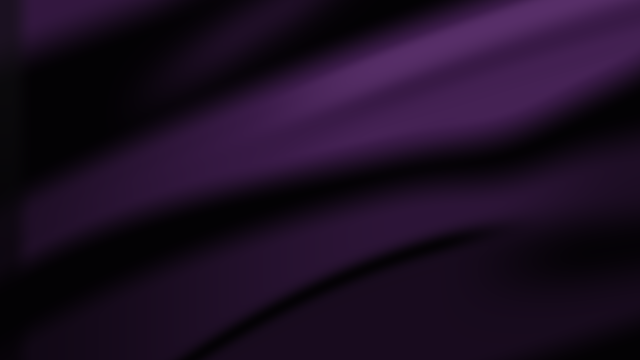
A WebGL 2 fragment shader for this background:

```glsl
#version 300 es
precision highp float;

uniform vec2 u_resolution;
out vec4 outColor;

const vec3 SHADOW = vec3(0.012, 0.006, 0.016);
const vec3 VIOLET = vec3(0.81, 0.37, 1.0);
const vec3 SHEEN = vec3(0.045, 0.045, 0.04);
const vec3 EDGE_GRAY = vec3(0.03, 0.032, 0.032);

// Soft step centred on zero
float softEdge(float d, float softness) {
    return smoothstep(-softness, softness, d);
}

// Bell-shaped crest centred on zero
float ridge(float d, float width) {
    float t = d / width;
    return exp(-t * t);
}

// Height of a fold line, k holds coefficients from constant to cubic
float foldLine(float x, vec4 k) {
    return k.x + x * (k.y + x * (k.z + x * k.w));
}

// Fine silk undulation running along the folds
float silk(float depth, float x) {
    return 0.6 * sin(depth * 52.0 + x * 4.0) + 0.4 * sin(depth * 91.0 - x * 7.0);
}

// Broad bright fold, lit near its upper edge and creased inside
float broadFold(vec2 uv, float top, float bottom) {
    float depth = top - uv.y;
    float body = softEdge(depth, 0.065) * softEdge(uv.y - bottom, mix(0.05, 0.075, uv.x));
    float tone = mix(0.12, 0.3, smoothstep(-0.08, 0.6, uv.x));
    float reach = smoothstep(0.3, 0.65, uv.x);
    tone += 0.05 * reach * ridge(depth - 0.085, 0.065);
    tone -= 0.045 * reach * ridge(depth - 0.175, 0.045);
    return body * (tone + 0.004 * silk(depth, uv.x));
}

// Dim lower cloth, split by a narrow dark crease
float lowerCloth(vec2 uv, float top, float crease) {
    float x = uv.x;
    float tone = mix(0.065, 0.2, smoothstep(0.0, 0.65, x));
    tone *= 1.0 - 0.35 * smoothstep(0.75, 1.0, x);
    float above = softEdge(uv.y - crease, 0.07);
    float light = mix(0.1, tone, above);
    light *= 1.0 - 0.95 * ridge(uv.y - crease, 0.03) * (1.0 - smoothstep(0.68, 0.86, x));
    // Hollow at the right and shadow in the lower corner
    float hollow = ridge(uv.y - 0.05 - 0.27 * x, 0.1);
    light *= 1.0 - 0.9 * smoothstep(0.68, 0.93, x) * hollow;
    light *= softEdge(uv.y - 0.6 * (x - 0.82), 0.06);
    return light * softEdge(top - uv.y, mix(0.055, 0.075, x));
}

// Two faint folds across the upper left
float upperFolds(vec2 uv) {
    float corner = 0.23 * smoothstep(-0.02, 0.14, uv.y - 0.77 - 0.65 * uv.x);
    corner *= 1.0 - smoothstep(0.22, 0.42, uv.x);
    float fade = smoothstep(0.15, 0.38, uv.x) * (1.0 - smoothstep(0.44, 0.65, uv.x));
    return corner + 0.13 * fade * ridge(uv.y - 0.5 - 1.08 * uv.x, 0.085);
}

void main() {
    vec2 uv = gl_FragCoord.xy / u_resolution;
    float x = uv.x;

    // Fold boundaries
    float dip = ridge(x - 0.79, 0.1);
    float broadTop = foldLine(x, vec4(0.42, 0.92, -0.2, 0.0));
    float broadBottom = foldLine(x, vec4(0.225, 1.06, -1.32, 0.84)) - 0.025 * dip;
    float lowerTop = foldLine(x, vec4(0.03, 1.09, -0.81, 0.31)) - 0.035 * dip;
    float crease = foldLine(x, vec4(-0.42, 1.661, -0.85, 0.0));

    // Light gathered from every layer
    float light = broadFold(uv, broadTop, broadBottom);
    light += lowerCloth(uv, lowerTop, crease);
    light += upperFolds(uv);

    // Muted strip along the left side
    float strip = 1.0 - smoothstep(0.015, 0.055, x);
    light *= 1.0 - 0.65 * strip;

    vec3 color = SHADOW + VIOLET * light;
    color += SHEEN * smoothstep(0.26, 0.36, light);
    color += EDGE_GRAY * strip * smoothstep(0.1, 0.9, uv.y);
    outColor = vec4(color, 1.0);
}
```
